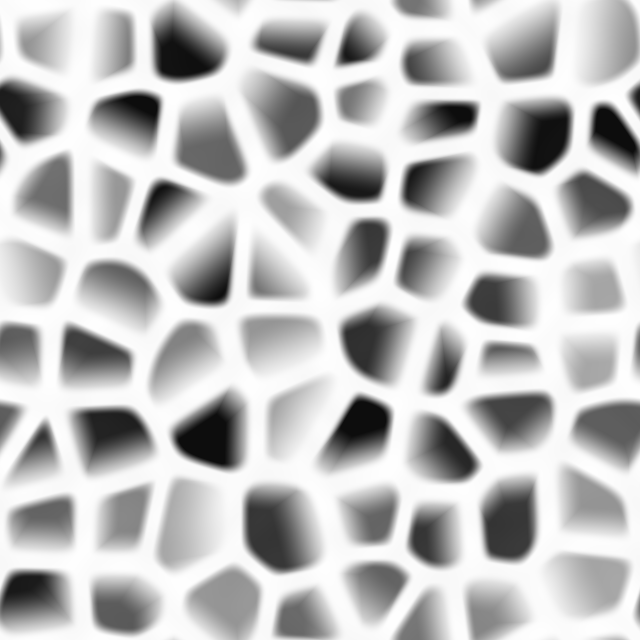
A WebGL 1 fragment shader for this pattern:

```glsl
precision highp float;
// Tiling grey foam: soft-edged dark pits of irregular shape between white walls.

uniform vec2 u_resolution;

const float CELLS = 8.0;         // pits per side, whole so that the canvas tiles
const float JITTER = 0.8;        // scatter of the pit centres
const float WALL = 0.035;        // half thickness of the walls, in cells
const float RIM = 0.15;          // softness of the rim, in cells
const float ROUNDNESS = 17.0;    // lower values round the corners more
const float WALL_TONE = 0.985;
const float FLOOR_TONE = 0.05;
const float TAU = 6.2831853;

vec2 hash2(vec2 p) {
  vec2 q = vec2(dot(p, vec2(127.1, 311.7)), dot(p, vec2(269.5, 183.3)));
  return fract(sin(q) * 43758.545);
}

vec2 wrapCell(vec2 cell) {
  return mod(cell, CELLS);
}

vec2 pitCentre(vec2 cell) {
  return cell + 0.5 + JITTER * (hash2(wrapCell(cell) + 3.7) - 0.5);
}

// Grid cell whose pit centre lies nearest to p.
vec2 nearestCell(vec2 p) {
  vec2 home = floor(p);
  vec2 best = home;
  float bestDist = 100.0;
  for (int j = -2; j <= 2; j++) {
    for (int i = -2; i <= 2; i++) {
      vec2 cell = home + vec2(float(i), float(j));
      vec2 toCentre = pitCentre(cell) - p;
      float dist = dot(toCentre, toCentre);
      if (dist < bestDist) {
        bestDist = dist;
        best = cell;
      }
    }
  }
  return best;
}

// Width of the slope that falls from one side; broad where it faces the tilt.
float slopeWidth(vec2 normal, vec2 tilt, float variation) {
  float facing = 0.5 + 0.5 * dot(normal, tilt);
  return mix(0.05, 0.75, facing * facing) * mix(0.5, 1.25, variation);
}

// Darkness of the pit around p, from 0 on the walls to its full depth.
float pitDarkness(vec2 p, vec2 cell) {
  vec2 id = wrapCell(cell);
  vec2 centre = pitCentre(cell);
  vec2 traits = hash2(id + 41.3);
  float angle = TAU * traits.x;
  vec2 tilt = vec2(cos(angle), sin(angle));
  float depth = mix(0.32, 1.06, traits.y);

  float nearness = 0.0;
  float slope = 1.0;
  for (int j = -2; j <= 2; j++) {
    for (int i = -2; i <= 2; i++) {
      if (i == 0 && j == 0) continue;
      vec2 offset = vec2(float(i), float(j));
      vec2 other = pitCentre(cell + offset);
      vec2 normal = normalize(other - centre);
      float sideDist = dot(0.5 * (centre + other) - p, normal);
      float variation = hash2(id + offset * 9.1 + 17.9).x;
      float width = slopeWidth(normal, tilt, variation);
      slope = min(slope, (sideDist - WALL) / width);
      nearness += exp(-ROUNDNESS * sideDist);
    }
  }

  // Smooth minimum of the side distances gives the rounded outline.
  float roundedDist = -log(nearness) / ROUNDNESS;
  float outline = smoothstep(WALL, WALL + RIM, roundedDist);
  float s = clamp(slope, 0.0, 1.0);
  return depth * outline * mix(s, smoothstep(0.0, 1.0, s), 0.6);
}

// Faint unevenness of the white walls.
float wallTone(vec2 uv) {
  vec2 a = TAU * uv;
  float ripple = sin(5.0 * a.x + 2.0 * sin(3.0 * a.y));
  ripple *= sin(6.0 * a.y + 2.0 * sin(4.0 * a.x));
  return WALL_TONE + 0.012 * ripple;
}

void main() {
  vec2 uv = gl_FragCoord.xy / u_resolution;
  vec2 p = uv * CELLS;
  float tone = wallTone(uv) - pitDarkness(p, nearestCell(p));
  gl_FragColor = vec4(vec3(max(tone, FLOOR_TONE)), 1.0);
}
```
